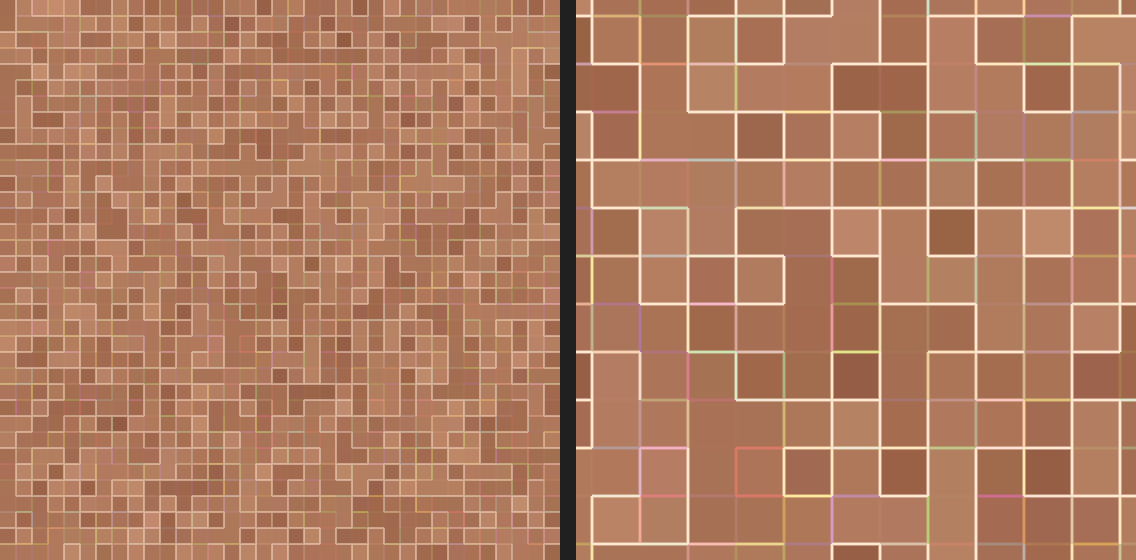
Left, the full canvas; right, a detail of the centre.
Give the GLSL for this pattern, as a WebGL 2 fragment shader.

```glsl
#version 300 es
precision highp float;
// A square mosaic of 35 by 35 terracotta cells, each with a hashed tone.
// Thin joints glow cream where neighbouring cells differ and fade, with a
// slight tint, where they agree: contrast is measured channel by channel.

uniform vec2 u_resolution;
out vec4 fragColor;

const float CELLS = 35.0;
const float JOINT_WIDTH = 0.06;      // in cell units
const float FULL_CONTRAST = 0.042;   // difference that gives a full joint
const float HUE_JITTER = 0.016;
const vec3 DARK_CLAY = vec3(0.575, 0.355, 0.255);
const vec3 LIGHT_CLAY = vec3(0.775, 0.565, 0.445);
const vec3 JOINT_CREAM = vec3(1.0, 0.91, 0.82);

// Three independent random values in 0..1 for a cell
vec3 hash3(vec2 cell, uint seed) {
    uvec3 v = uvec3(uvec2(cell), seed) * 1664525u + 1013904223u;
    v.x += v.y * v.z; v.y += v.z * v.x; v.z += v.x * v.y;
    v ^= v >> 16u;
    v.x += v.y * v.z; v.y += v.z * v.x; v.z += v.x * v.y;
    return vec3(v >> 8u) / 16777216.0;
}

// Slow drift of tone across the sheet
float toneDrift(vec2 cell) {
    return sin(cell.x * 0.43 + 1.7 * sin(cell.y * 0.21))
         + sin(cell.y * 0.37 - cell.x * 0.16 + 2.0);
}

// Flat colour of one cell: bell-shaped tone plus a small hue shift
vec3 cellColor(vec2 cell) {
    float tone = dot(hash3(cell, 7u), vec3(1.0 / 3.0));
    tone += 0.03 * toneDrift(cell);
    vec3 hueShift = (hash3(cell, 31u) - 0.5) * HUE_JITTER;
    return mix(DARK_CLAY, LIGHT_CLAY, tone) + hueShift;
}

// Share of a pixel-wide box, centred at distance d, covered by a line
float lineCoverage(float d, float width, float pixel) {
    float high = min(d + 0.5 * pixel, 0.5 * width);
    float low = max(d - 0.5 * pixel, -0.5 * width);
    return clamp((high - low) / pixel, 0.0, 1.0);
}

// Joint strength per channel from the contrast of two cells
vec3 jointStrength(vec3 a, vec3 b) {
    return smoothstep(0.0, FULL_CONTRAST, abs(a - b));
}

void main() {
    vec2 grid = gl_FragCoord.xy / u_resolution * CELLS;
    vec2 pixel = CELLS / u_resolution;
    vec2 cell = floor(grid);
    vec2 local = fract(grid);

    // Nearest neighbour on each axis; the outer border has no joint
    vec2 side = mix(vec2(-1.0), vec2(1.0), step(0.5, local));
    vec2 neighbour = clamp(cell + side, 0.0, CELLS - 1.0);
    vec2 edgeDistance = min(local, 1.0 - local);

    vec3 clay = cellColor(cell);
    vec3 besideClay = cellColor(vec2(neighbour.x, cell.y));
    vec3 aboveClay = cellColor(vec2(cell.x, neighbour.y));

    // Vertical and horizontal joints
    vec3 vertical = jointStrength(clay, besideClay)
                  * lineCoverage(edgeDistance.x, JOINT_WIDTH, pixel.x);
    vec3 horizontal = jointStrength(clay, aboveClay)
                    * lineCoverage(edgeDistance.y, JOINT_WIDTH, pixel.y);

    vec3 color = mix(clay, JOINT_CREAM, max(vertical, horizontal));
    fragColor = vec4(color, 1.0);
}
```
